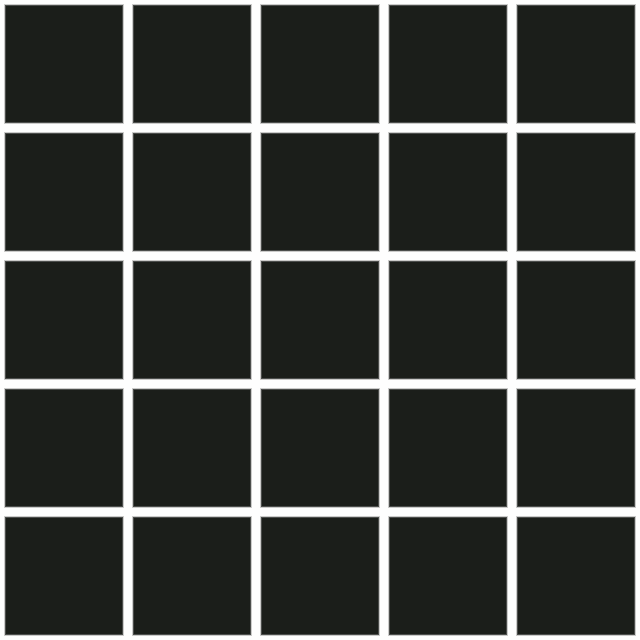
Give the GLSL for this pattern, as a WebGL 1 fragment shader.

```glsl
precision highp float;
// Five by five grid of near-black square tiles separated by white lines.

uniform vec2 u_resolution;

const float REPEATS = 5.0;
const float LINE_WIDTH = 0.078;    // in cells
const float EDGE_SOFTNESS = 0.02;  // in cells
const vec3 TILE_COLOR = vec3(0.106, 0.116, 0.103);
const vec3 LINE_COLOR = vec3(0.995);

// Signed distance to an axis-aligned square, negative inside.
float squareDistance(vec2 p, float halfSide) {
    vec2 d = abs(p) - halfSide;
    return max(d.x, d.y);
}

// Coverage of a shape whose edge fades over the given width.
float softFill(float dist, float width) {
    return 1.0 - smoothstep(-0.5 * width, 0.5 * width, dist);
}

void main() {
    vec2 uv = gl_FragCoord.xy / u_resolution;

    // Cell coordinates centred on each tile; lines straddle the canvas border.
    vec2 cell = fract(uv * REPEATS) - 0.5;

    // Keep the edge at least one pixel wide on small canvases.
    float pixel = REPEATS / min(u_resolution.x, u_resolution.y);
    float edge = max(EDGE_SOFTNESS, pixel);

    float tile = softFill(squareDistance(cell, 0.5 - 0.5 * LINE_WIDTH), edge);
    gl_FragColor = vec4(mix(LINE_COLOR, TILE_COLOR, tile), 1.0);
}
```
